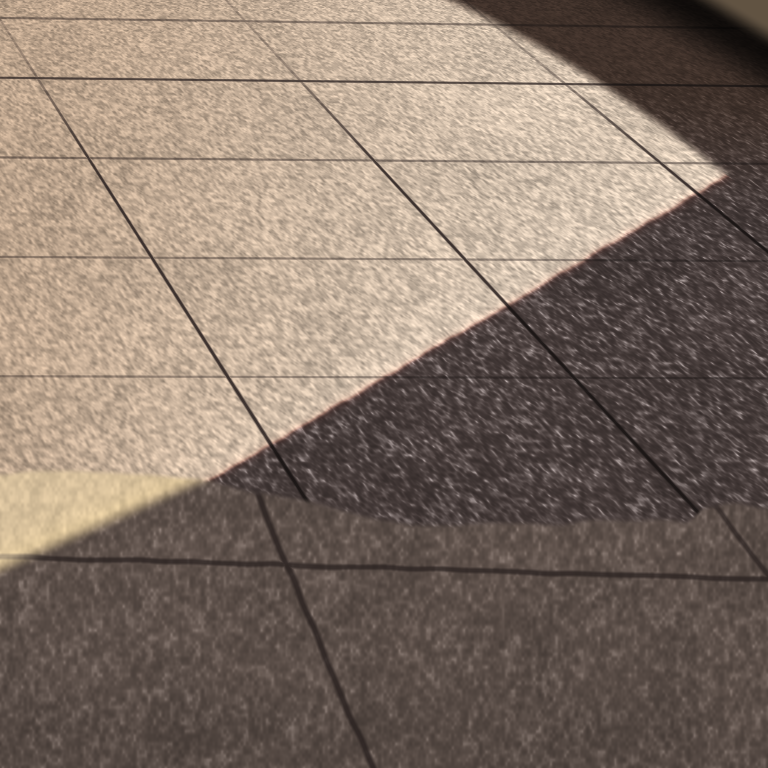
Give the GLSL for this texture, as a Shadertoy shader.

```glsl
const vec3 SUN_LEFT = vec3(0.725, 0.630, 0.540);
const vec3 SUN_RIGHT = vec3(0.815, 0.745, 0.670);
const vec3 SUN_NEAR = vec3(0.840, 0.750, 0.610);
const vec3 SHADE_FAR = vec3(0.265, 0.205, 0.175);
const vec3 SHADE_MID = vec3(0.285, 0.240, 0.232);
const vec3 SHADE_NEAR = vec3(0.355, 0.305, 0.280);
const vec3 JOINT_COLOR = vec3(0.130, 0.105, 0.100);
const vec3 WALL_COLOR = vec3(0.380, 0.325, 0.260);
const vec3 FRINGE = vec3(0.090, 0.000, -0.010);
const vec3 ROW_CURVE = vec3(0.026, 0.0645, 0.0129); // row depth: a + b k + c k^2
const vec4 COLUMN_FAN = vec4(-0.016, 0.310, 0.637, 0.285); // start, step, slope, slope step
const vec2 TILE_GRAINS = vec2(88.0, 29.0);
const float NEAR_GRAINS = 125.0;
const float JOINT_WIDTH = 0.0022;
const float NEAR_JOINT_WIDTH = 0.0042;

float hash(vec2 p) {
    vec3 q = fract(vec3(p.xyx) * 0.1031);
    q += dot(q, q.yzx + 33.33);
    return fract((q.x + q.y) * q.z);
}

float noise(vec2 p) {
    vec2 i = floor(p), f = fract(p);
    f = f * f * (3.0 - 2.0 * f);
    return mix(mix(hash(i), hash(i + vec2(1, 0)), f.x),
               mix(hash(i + vec2(0, 1)), hash(i + vec2(1, 1)), f.x), f.y);
}

float stroke(float d, float width) {
    float soft = max(width, 1.0 / iResolution.y);
    return 1.0 - smoothstep(0.25 * soft, 1.35 * soft, abs(d));
}

// Perspective tile coordinates: column, row
vec2 tileSpace(vec2 p) {
    float column = (p.x - COLUMN_FAN.x - COLUMN_FAN.z * p.y)
                 / (COLUMN_FAN.y + COLUMN_FAN.w * p.y);
    float b = ROW_CURVE.y, c = ROW_CURVE.z;
    float root = sqrt(max(b * b + 4.0 * c * (p.y - ROW_CURVE.x), 0.0));
    return vec2(column, (root - b) / (2.0 * c));
}

float farJoints(vec2 p) {
    float ink = 0.0;
    for (int i = 0; i < 5; i++) {
        float k = float(i);
        float y = ROW_CURVE.x + k * (ROW_CURVE.y + k * ROW_CURVE.z);
        y += 0.014 * (p.x - 0.2) * (1.0 - 0.2 * k);
        float strength = 0.32 + 0.48 / (1.0 + 2.0 * abs(k - 1.0));
        ink = max(ink, strength * stroke(p.y - y, 0.8 * JOINT_WIDTH));
    }
    for (int i = 0; i < 3; i++) {
        float k = float(i);
        float slope = COLUMN_FAN.z + k * COLUMN_FAN.w;
        float d = p.x - COLUMN_FAN.x - k * COLUMN_FAN.y - slope * p.y;
        float strength = 0.28 + 0.65 * smoothstep(0.04, 0.24, p.y);
        float width = JOINT_WIDTH * (0.75 + p.y);
        ink = max(ink, strength * stroke(d * inversesqrt(1.0 + slope * slope), width));
    }
    return ink;
}

float nearJoints(vec2 p) {
    float wobble = 0.003 * (noise(p * 28.0) - 0.5);
    float row = stroke(p.y - 0.725 - 0.029 * p.x + wobble, NEAR_JOINT_WIDTH);
    float left = stroke((p.x - 0.341 - 0.42 * (p.y - 0.6576)) * 0.92 + wobble, 1.15 * NEAR_JOINT_WIDTH);
    float right = stroke((p.x - 0.931 - 0.757 * (p.y - 0.6576)) * 0.8 + wobble, NEAR_JOINT_WIDTH);
    return max(0.75 * row, max(0.8 * left, 0.7 * right));
}

vec3 farFloor(vec2 p) {
    vec2 tile = tileSpace(p);
    vec2 q = tile * TILE_GRAINS;
    float grain = 0.65 * noise(q) + 0.35 * noise(q * 1.7 + 9.0);
    float blotch = noise(p * 14.0) - 0.5;

    // Sunlit patch between a curved far edge and a straight near edge
    float dx = p.x - 0.586;
    float farEdge = (p.y - dx * (0.47 + 0.45 * dx)) * 0.83;
    float nearEdge = (0.234 + 0.589 * (0.9375 - p.x) - p.y) * 0.86;
    nearEdge += 0.003 * (noise(p * 70.0) - 0.5);
    float sun = smoothstep(-0.004, 0.004, nearEdge) * smoothstep(-0.009, 0.009, farEdge);

    vec3 lit = mix(SUN_LEFT, SUN_RIGHT, smoothstep(0.0, 0.85, p.x + 0.25 * p.y));
    lit += 0.05 * exp(-abs(nearEdge) * 18.0);
    lit *= 1.0 + 0.50 * (grain - 0.5) + 0.07 * blotch + 0.04 * (hash(floor(tile) + 7.0) - 0.5);
    vec3 shade = mix(SHADE_FAR, SHADE_MID, smoothstep(0.10, 0.30, p.y));
    shade *= 0.72 + 0.40 * grain + 0.08 * blotch;
    shade += 0.42 * pow(grain, 4.0) * smoothstep(0.05, 0.35, p.y);

    vec3 color = mix(shade, lit, sun) + FRINGE * exp(-abs(nearEdge) * 300.0) * step(0.0, farEdge);
    color = mix(color, JOINT_COLOR * mix(0.75, 1.5, sun), farJoints(p));

    // Wall in the far corner with its contact shadow
    float wall = (p.x - 0.885) * 0.6 - p.y;
    color *= 1.0 - 0.75 * smoothstep(-0.075, 0.0, wall);
    return mix(color, WALL_COLOR, smoothstep(0.004, 0.038, wall));
}

vec3 nearFloor(vec2 p) {
    vec2 q = p * NEAR_GRAINS * vec2(1.15, 0.8);
    float grain = 0.6 * noise(q) + 0.4 * noise(q * 1.9 + 4.0);
    float blotch = noise(p * 17.0) - 0.5;
    float edge = (0.742 - 0.443 * p.x - p.y) * 0.91;
    float sun = smoothstep(-0.012, 0.014, edge);
    vec3 shade = SHADE_NEAR * (0.82 + 0.36 * grain + 0.10 * blotch) + 0.14 * pow(grain, 4.0);
    shade *= 1.0 - 0.08 * smoothstep(0.75, 1.0, p.y);
    vec3 lit = SUN_NEAR * (0.90 + 0.20 * grain) + vec3(0.06, 0.05, 0.0) * exp(-abs(edge) * 50.0);
    vec3 color = mix(shade, lit, sun);
    return mix(color, JOINT_COLOR * 1.25 + 0.2 * sun, nearJoints(p) * (1.0 - 0.5 * sun));
}

void mainImage(out vec4 fragColor, in vec2 fragCoord) {
    vec2 uv = fragCoord / iResolution.xy;
    vec2 p = vec2(uv.x, 1.0 - uv.y); // y grows toward the viewer

    // Uneven seam between the coarse far floor and the smoother near floor
    float seam = 0.616 + 0.064 * smoothstep(0.18, 0.55, p.x) - 0.020 * smoothstep(0.89, 0.92, p.x);
    seam += 0.010 * (noise(vec2(p.x * 22.0, 3.0)) - 0.5);
    float nearness = smoothstep(-0.005, 0.005, p.y - seam);
    fragColor = vec4(clamp(mix(farFloor(p), nearFloor(p), nearness), 0.0, 1.0), 1.0);
}
```
